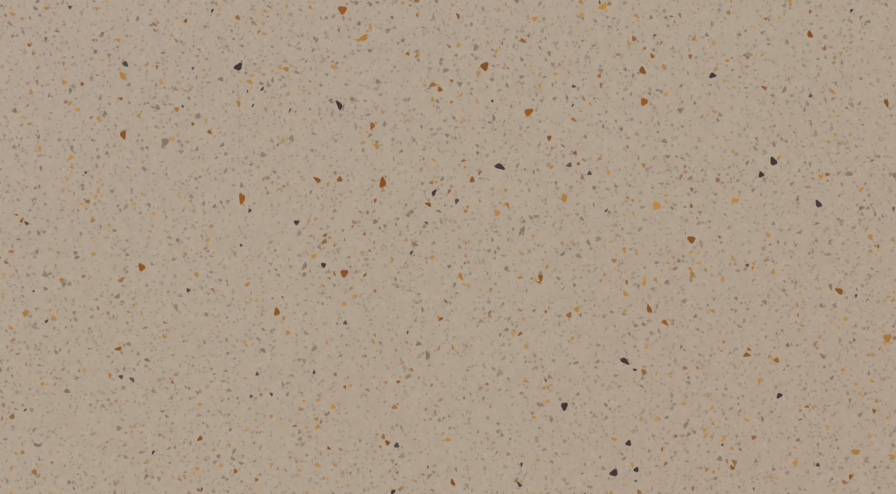
Give the GLSL for this texture, as a WebGL 1 fragment shader.

```glsl
precision highp float;
uniform vec2 u_resolution;

// Shares are the chance of a grain per cell; cells are counted per canvas height
#define DUST_CELLS 135.0
#define DUST_SHARE 0.34
#define SMALL_CELLS 74.0
#define SMALL_SHARE 0.25
#define MEDIUM_CELLS 37.0
#define MEDIUM_SHARE 0.20
#define LARGE_CELLS 15.0
#define LARGE_SHARE 0.17
#define EDGE_SOFTNESS 0.0021
#define MOTTLE 0.034

const vec3 STONE = vec3(0.692, 0.632, 0.567);
const vec3 WARM_STONE = vec3(0.680, 0.616, 0.540);
const vec3 PALE = vec3(0.745, 0.690, 0.620);
const vec3 TAUPE = vec3(0.510, 0.445, 0.380);
const vec3 OCHRE = vec3(0.690, 0.480, 0.220);
const vec3 RUST = vec3(0.540, 0.310, 0.120);
const vec3 CHARCOAL = vec3(0.220, 0.190, 0.190);

vec2 hash2(vec2 p) {
  vec3 q = fract(p.xyx * vec3(0.1031, 0.1030, 0.0973));
  q += dot(q, q.yzx + 33.33);
  return fract((q.xx + q.yz) * q.zy);
}

float noise(vec2 p) {
  vec2 i = floor(p);
  vec2 f = fract(p);
  f = f * f * (3.0 - 2.0 * f);
  float low = mix(hash2(i).x, hash2(i + vec2(1.0, 0.0)).x, f.x);
  float high = mix(hash2(i + vec2(0.0, 1.0)).x, hash2(i + 1.0).x, f.x);
  return mix(low, high, f.y);
}

// Scattered, turned, lumpy ellipses: x is coverage, y a random pick per grain
vec2 grains(vec2 p, float cells, float share, vec2 radii, float seed) {
  vec2 q = p * cells;
  vec2 home = floor(q);
  float soft = max(EDGE_SOFTNESS, 0.6 / u_resolution.y) * cells;
  vec2 result = vec2(0.0);
  for (int y = -1; y <= 1; y++) {
    for (int x = -1; x <= 1; x++) {
      vec2 cell = home + vec2(float(x), float(y));
      vec2 place = hash2(cell + seed);
      vec2 form = hash2(cell + seed + 171.3);
      vec2 choice = hash2(cell + seed + 413.7);
      float angle = 6.2832 * form.x;
      float c = cos(angle);
      float s = sin(angle);
      vec2 d = mat2(c, -s, s, c) * (q - cell - place);
      float stretch = mix(1.0, 1.45, fract(form.x * 7.31));
      d *= vec2(1.0 / stretch, stretch);
      float lump = 1.0 + 0.16 * sin(3.0 * atan(d.y, d.x + 1e-5) + 40.0 * form.y);
      float radius = mix(radii.x, radii.y, form.y * form.y) * lump;
      float cover = 1.0 - smoothstep(radius - soft, radius + soft, length(d));
      cover *= step(choice.x, share);
      if (cover > result.x) result = vec2(cover, choice.y);
    }
  }
  return result;
}

// Limits split the pick into taupe, ochre, rust and charcoal
vec3 grainColour(float pick, vec3 limits) {
  vec3 colour = mix(TAUPE, OCHRE, step(limits.x, pick));
  colour = mix(colour, RUST, step(limits.y, pick));
  colour = mix(colour, CHARCOAL, step(limits.z, pick));
  return colour * mix(0.92, 1.08, fract(pick * 57.0));
}

void main() {
  vec2 p = gl_FragCoord.xy / u_resolution.y;
  vec2 uv = gl_FragCoord.xy / u_resolution;

  // Stone ground, warmer towards the lower right, with fine mottling
  float warmth = clamp(0.35 + 0.5 * uv.x - 0.4 * uv.y + 0.3 * noise(p * 4.0), 0.0, 1.0);
  vec3 colour = mix(STONE, WARM_STONE, warmth);
  float mottle = 0.6 * noise(p * 160.0) + 0.4 * noise(p * 70.0 + 31.0);
  colour += MOTTLE * (mottle - 0.45);

  // Faint dust, pale and taupe
  vec2 dust = grains(p, DUST_CELLS, DUST_SHARE, vec2(0.18, 0.42), 11.0);
  vec3 dustColour = mix(TAUPE, PALE, step(0.72, dust.y));
  colour = mix(colour, dustColour, dust.x * 0.36);

  // Small grains gather loosely
  float crowd = mix(0.7, 1.3, noise(p * 9.0 + 5.0));
  vec2 small = grains(p, SMALL_CELLS, SMALL_SHARE * crowd, vec2(0.16, 0.31), 37.0);
  float smallStrength = mix(0.35, 0.85, fract(small.y * 23.0));
  colour = mix(colour, grainColour(small.y, vec3(0.74, 0.94, 0.985)), small.x * smallStrength);

  // Medium grains, ochre and rust among taupe
  vec2 medium = grains(p, MEDIUM_CELLS, MEDIUM_SHARE, vec2(0.11, 0.20), 59.0);
  float mediumStrength = mix(0.55, 0.95, fract(medium.y * 31.0));
  colour = mix(colour, grainColour(medium.y, vec3(0.45, 0.78, 0.95)), medium.x * mediumStrength);

  // Sparse large grains, the darkest of all
  vec2 large = grains(p, LARGE_CELLS, LARGE_SHARE, vec2(0.07, 0.125), 83.0);
  colour = mix(colour, grainColour(large.y, vec3(0.12, 0.30, 0.72)), large.x * 0.92);

  gl_FragColor = vec4(colour, 1.0);
}
```
